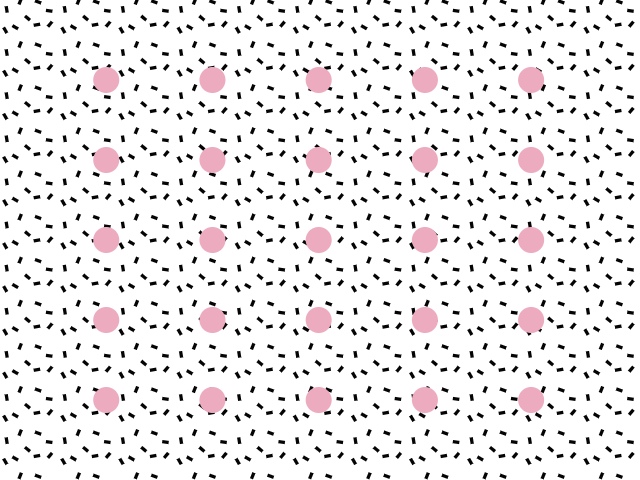
Give the GLSL for this pattern, as a WebGL 2 fragment shader.

```glsl
#version 300 es
precision highp float;

uniform vec2 u_resolution;
out vec4 outColor;

// Lengths are fractions of the canvas height
#define MARK_TILE vec2(0.1211, 0.08984)
#define MARK_HALF_SIZE vec2(0.0068, 0.0034)
#define DOT_SPACING vec2(0.2213, 0.16667)
#define DOT_RADIUS 0.0271
#define DOT_COUNT vec2(5.0, 5.0)
#define PAPER vec3(1.0)
#define INK vec3(0.015)
#define PINK vec3(0.93, 0.67, 0.75)

// Marks of one tile: centre as a fraction of the tile, angle in degrees
const int MARK_COUNT = 9;
const vec3 MARKS[MARK_COUNT] = vec3[MARK_COUNT](
    vec3(0.347, 0.967,  68.0),
    vec3(0.655, 0.956, -20.0),
    vec3(0.846, 0.749,  -8.0),
    vec3(0.115, 0.782, -81.0),
    vec3(0.473, 0.581, -40.0),
    vec3(0.635, 0.426,  10.0),
    vec3(0.860, 0.440,  50.0),
    vec3(0.090, 0.299, -60.0),
    vec3(0.262, 0.368, -30.0)
);

float boxDistance(vec2 p, vec2 halfSize) {
    vec2 d = abs(p) - halfSize;
    return length(max(d, 0.0)) + min(max(d.x, d.y), 0.0);
}

// Distance to the nearest mark, with tiles counted from the top left
float markDistance(vec2 p) {
    vec2 tilePos = (p - vec2(0.0, 1.0)) / MARK_TILE;
    float nearest = 1.0;
    for (int i = 0; i < MARK_COUNT; i++) {
        vec2 offset = (fract(tilePos - MARKS[i].xy + 0.5) - 0.5) * MARK_TILE;
        float angle = radians(MARKS[i].z);
        vec2 along = vec2(cos(angle), sin(angle));
        vec2 local = vec2(dot(offset, along), dot(offset, vec2(-along.y, along.x)));
        nearest = min(nearest, boxDistance(local, MARK_HALF_SIZE));
    }
    return nearest;
}

// Distance to the nearest dot of the finite grid
float dotDistance(vec2 p) {
    vec2 cell = clamp(round(p / DOT_SPACING), vec2(1.0), DOT_COUNT);
    return length(p - cell * DOT_SPACING) - DOT_RADIUS;
}

// Coverage of a shape, smoothed over one pixel
float coverage(float dist) {
    return clamp(0.5 - dist * u_resolution.y, 0.0, 1.0);
}

void main() {
    vec2 p = gl_FragCoord.xy / u_resolution.y;
    vec3 color = mix(PAPER, INK, coverage(markDistance(p)));
    color = mix(color, PINK, coverage(dotDistance(p)));
    outColor = vec4(color, 1.0);
}
```
